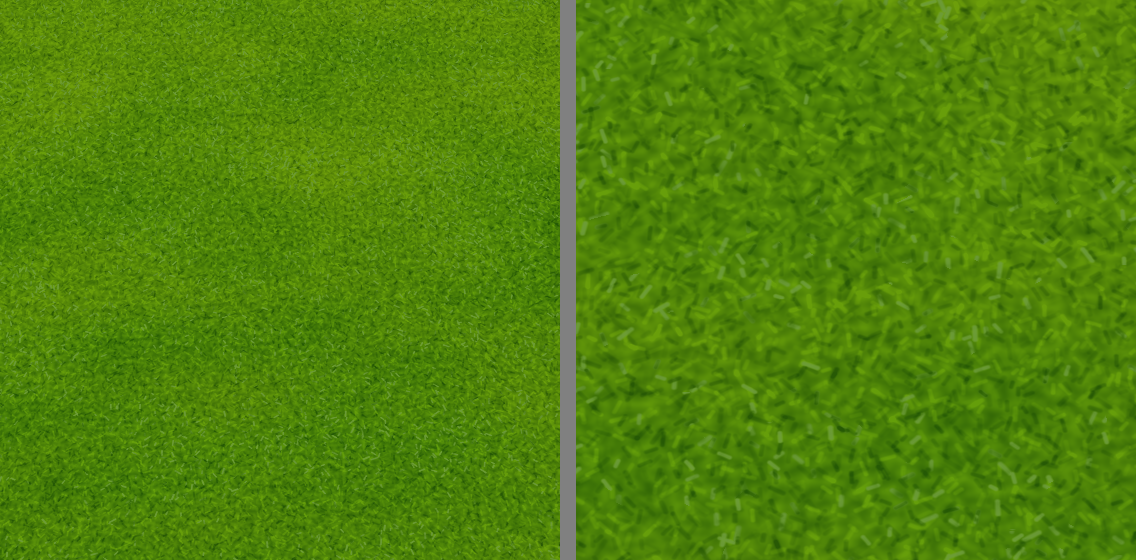
Left, the full canvas; right, a detail of the centre.
This texture is drawn by a WebGL 1 fragment shader. Its source:

```glsl
precision highp float;
uniform vec2 u_resolution;

const vec3 SHADOW_GREEN = vec3(0.17, 0.36, 0.02);
const vec3 SUNLIT_GREEN = vec3(0.385, 0.595, 0.037);
const vec3 PALE_BLADE = vec3(0.43, 0.61, 0.25);

float hash(vec2 p) {
  vec3 q = fract(p.xyx * vec3(0.1031, 0.1030, 0.0973));
  q += dot(q, q.yzx + 33.33);
  return fract((q.x + q.y) * q.z);
}

vec2 gradient(vec2 cell) {
  float angle = 6.2832 * hash(cell);
  return vec2(cos(angle), sin(angle));
}

float gradientNoise(vec2 p) {
  vec2 i = floor(p), f = fract(p);
  vec2 w = f * f * f * (f * (f * 6.0 - 15.0) + 10.0);
  vec2 e = vec2(1.0, 0.0);
  float low = mix(dot(gradient(i), f), dot(gradient(i + e.xy), f - e.xy), w.x);
  float high = mix(dot(gradient(i + e.yx), f - e.yx),
                   dot(gradient(i + e.xx), f - e.xx), w.x);
  return mix(low, high, w.y);
}

// Widens the grain toward the viewer at the bottom edge
vec2 groundPlane(vec2 uv) {
  return vec2((uv.x - 0.5) * mix(0.87, 1.2, uv.y) + 0.5,
              uv.y * (0.95 + 0.22 * uv.y)) + 1.0;
}

float bladeMask(vec2 p, float angle, float halfLength) {
  vec2 dir = vec2(cos(angle), sin(angle));
  float along = clamp(dot(p, dir), -halfLength, halfLength);
  return 1.0 - smoothstep(0.05, 0.27, length(p - dir * along));
}

// x: summed tone of crossing blades, y: coverage by pale blades
vec2 bladeLayer(vec2 p, float seed, float paleChance) {
  vec2 cell = floor(p);
  vec2 result = vec2(0.0);
  for (int y = -1; y <= 1; y++) {
    for (int x = -1; x <= 1; x++) {
      vec2 id = cell + vec2(float(x), float(y));
      vec2 key = id + seed;
      vec2 root = id + vec2(hash(key + 11.3), hash(key + 47.9));
      float angle = 1.57 + 2.6 * (hash(key + 83.1) - 0.5);
      float halfLength = mix(0.2, 0.55, hash(key + 131.7));
      float mask = bladeMask(p - root, angle, halfLength);
      float pale = step(hash(key + 171.5), paleChance);
      result.x += mask * (hash(key + 211.2) - 0.5);
      result.y = max(result.y, mask * pale);
    }
  }
  return result;
}

void main() {
  vec2 uv = gl_FragCoord.xy / u_resolution.y;
  vec2 ground = groundPlane(uv);

  // Broad, horizontally stretched patches of mowing and wear
  float mowing = gradientNoise(ground * vec2(2.2, 4.5) + 7.0)
               + 0.5 * gradientNoise(ground * vec2(6.0, 11.0) + 19.0);
  float wear = gradientNoise(ground * vec2(4.0, 7.0) + 53.0)
             + 0.6 * gradientNoise(ground * vec2(13.0, 20.0) + 71.0);
  float paleChance = clamp(0.085 + 0.22 * wear, 0.015, 0.3);

  // Fine turf: soft clumps below two layers of blades
  float clumps = 0.26 * gradientNoise(ground * vec2(52.0, 68.0))
               + 0.50 * gradientNoise(ground * vec2(118.0, 136.0) + 31.0);
  vec2 lower = bladeLayer(ground * vec2(104.0, 112.0), 5.0, paleChance);
  vec2 upper = bladeLayer(ground * vec2(122.0, 130.0), 307.0, paleChance);

  float tone = 0.67 + 0.16 * (uv.y - 0.5) + 0.2 * mowing + 0.1 * wear
             + clumps + 0.75 * (lower.x + upper.x);
  vec3 color = mix(SHADOW_GREEN, SUNLIT_GREEN, clamp(tone, -0.05, 1.1));

  // Yellower at the far side, cooler close by
  color.r += 0.03 * (uv.y - 0.5) + 0.03 * mowing;
  float pale = max(lower.y, upper.y) * smoothstep(0.1, 0.8, tone);
  color = mix(color, PALE_BLADE, 0.8 * pale);
  gl_FragColor = vec4(color, 1.0);
}
```
